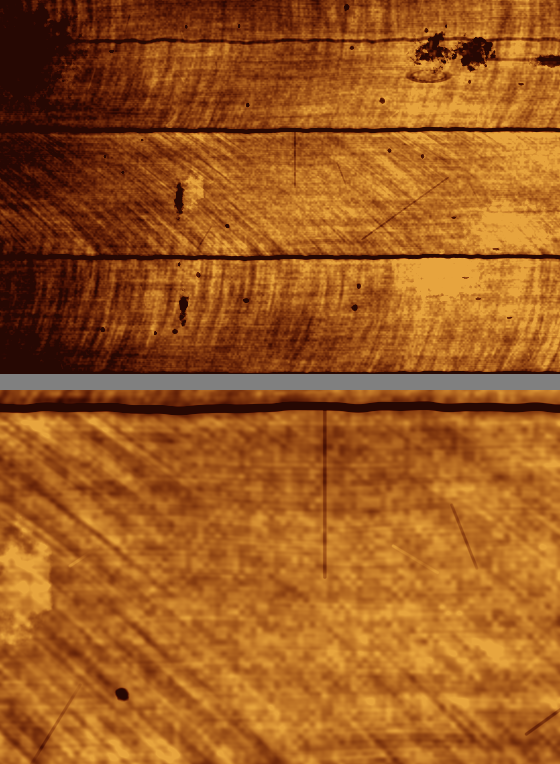
Top: the whole. Bottom: its middle third, enlarged.
Reproduce this texture procedurally as a Shadertoy shader.

```glsl
// Three worn, saw-marked wooden planks with knots, pits and scratches in amber light.

const float PLANK_HEIGHT = 0.326;

float hash(vec2 p) {
    return fract(sin(dot(p, vec2(127.1, 311.7))) * 43758.5);
}

float noise(vec2 p) {
    vec2 cell = floor(p), f = fract(p);
    f = f * f * (3.0 - 2.0 * f);
    return mix(mix(hash(cell), hash(cell + vec2(1, 0)), f.x),
               mix(hash(cell + vec2(0, 1)), hash(cell + vec2(1, 1)), f.x), f.y);
}

float fbm(vec2 p) {
    float sum = 0.0, gain = 0.533;
    for (int i = 0; i < 4; i++) {
        sum += gain * noise(p);
        p = mat2(1.6, 1.2, -1.2, 1.6) * p + 7.3;
        gain *= 0.5;
    }
    return sum;
}

// Noise drawn out along x without rotating its octaves
float fibres(vec2 p) {
    return 0.5 * noise(p) + 0.3 * noise(p * vec2(1.7, 2.1) + 9.0) + 0.2 * noise(p * vec2(3.1, 4.3) + 4.0);
}

// Soft ellipse with a ragged rim
float blot(vec2 p, vec2 centre, vec2 radius, float ragged) {
    float d = length((p - centre) / radius) + ragged * (fbm(p * 65.0) - 0.5);
    return 1.0 - smoothstep(0.65, 1.1, d);
}

float stroke(vec2 p, vec2 a, vec2 b, float width, float soft) {
    vec2 ab = b - a;
    float t = clamp(dot(p - a, ab) / dot(ab, ab), 0.0, 1.0);
    return 1.0 - smoothstep(width, width + soft, length(p - a - ab * t));
}

// Thin horizontal gap; offset is the height above it
float gap(float offset, float width, float soft) {
    return 1.0 - smoothstep(width, width + soft, abs(offset));
}

float seamHeight(float row) {
    return PLANK_HEIGHT * row - 0.0135 * mod(row, 2.0);
}

// Light pool: dim at the left and the corners, brightest at the right
float lighting(vec2 uv) {
    float rise = mix(0.13, 0.64, smoothstep(-0.05, 0.38, uv.x));
    float fall = (uv.y - 0.47) * (uv.y - 0.47) * (1.25 - 0.6 * uv.x);
    return rise + 0.24 * smoothstep(0.38, 0.85, uv.x) - 0.8 * fall;
}

// Slanted blade marks, curving across each plank
float sawMarks(vec2 p, float lean) {
    float across = p.x - lean * p.y + 0.9 * p.y * p.y + 0.008 * noise(p * 9.0);
    return 0.6 * noise(vec2(across * 75.0, p.y * 9.0)) + 0.4 * noise(vec2(across * 150.0, p.y * 22.0));
}

vec3 amber(float tone) {
    return vec3(0.15, 0.03, 0.01) + vec3(0.72, 0.57, 0.21) * pow(vec3(tone), vec3(1.0, 1.55, 2.1));
}

void mainImage(out vec4 fragColor, in vec2 fragCoord) {
    vec2 uv = fragCoord / iResolution.xy;
    vec2 p = vec2(uv.x * 1.5, uv.y);
    float soft = max(1.2 / iResolution.y, 0.0015);

    float row = step(seamHeight(1.0), p.y) + step(seamHeight(2.0), p.y);
    vec2 local = vec2(p.x, p.y - seamHeight(row));
    bool middle = row == 1.0;

    // Wood: stains, flowing grain, saw marks and speckle
    vec2 flow = vec2(p.x, p.y + 0.035 * fbm(p * vec2(2.0, 4.0) + row * 5.0));
    float tone = lighting(uv);
    tone += 0.65 * (fbm(p * vec2(3.5, 7.0) + row * 13.0) - 0.5);
    tone += 0.42 * (fibres(flow * vec2(5.0, 85.0) + row * 31.0) - 0.5);
    float sawDepth = 0.2 + 0.5 * smoothstep(0.3, 0.65, fbm(p * 4.0 + 20.0));
    tone += sawDepth * (sawMarks(local, middle ? -0.9 : 0.55) - 0.5);
    tone += 0.24 * (noise(p * 190.0) - 0.5) + 0.16 * (noise(p * 90.0) - 0.5);

    // Upright ticks along the foot of the middle plank
    float foot = middle ? smoothstep(0.08, 0.02, local.y) * smoothstep(0.95, 0.5, p.x) : 0.0;
    tone += 0.4 * foot * (noise(vec2(p.x * 85.0 - local.y * 12.0, 3.0)) - 0.6);

    // Pale worn patches and dark stains
    tone += 0.3 * blot(p, vec2(0.515, 0.495), vec2(0.03, 0.05), 1.4);
    tone += 0.3 * blot(p, vec2(1.2, 0.26), vec2(0.09, 0.06), 1.3);
    tone += 0.2 * blot(p, vec2(1.36, 0.39), vec2(0.11, 0.08), 1.2);
    tone += 0.25 * blot(p, vec2(0.17, 0.82), vec2(0.05, 0.06), 1.5);
    tone -= 0.35 * blot(p, vec2(0.08, 0.86), vec2(0.13, 0.13), 1.5);

    // Scattered pits, scratches and hairline cuts
    for (int i = 0; i < 34; i++) {
        float id = float(i);
        vec2 spot = vec2(1.5 * hash(vec2(id, 1.0)), hash(vec2(id, 2.0)));
        vec2 size = 0.003 + 0.007 * vec2(hash(vec2(id, 3.0)), hash(vec2(id, 4.0)));
        tone -= 0.65 * blot(p, spot, size, 1.3);
        vec2 start = vec2(1.5 * hash(vec2(id, 5.0)), hash(vec2(id, 6.0)));
        vec2 reach = 0.09 * (vec2(hash(vec2(id, 7.0)), hash(vec2(id, 8.0))) - vec2(0.5, 0.2));
        float polarity = i % 3 == 0 ? -0.25 : 0.2;
        tone += polarity * stroke(p, start, start + reach, 0.0005, soft) * noise(p * 60.0);
    }
    tone -= 0.25 * stroke(p, vec2(0.97, 0.36), vec2(1.2, 0.525), 0.0006, soft);
    tone -= 0.25 * stroke(p, vec2(0.79, 0.5), vec2(0.79, 0.65), 0.0008, soft);

    // Knots: a ragged pair, a rimmed oval, a split edge and two upright slots
    for (int i = 0; i < 2; i++) {
        float side = float(i);
        float pith = 0.55 + 0.7 * noise(p * 110.0);
        tone -= pith * blot(p, vec2(1.163 + 0.105 * side, 0.863), vec2(0.045, 0.038), 1.8);
        tone -= 0.8 * blot(p, vec2(0.481 + 0.01 * side, 0.465 - 0.285 * side), vec2(0.012, 0.045), 1.4);
    }
    float oval = length((p - vec2(1.148, 0.798)) / vec2(0.052, 0.017));
    tone -= 0.55 * gap(oval - 1.0, 0.08, 0.2) * smoothstep(0.82, 0.79, p.y);
    tone -= 0.5 * (1.0 - smoothstep(0.8, 1.0, oval)) * noise(p * 160.0);
    tone -= 0.7 * blot(p, vec2(1.47, 0.835), vec2(0.05, 0.018), 1.5);

    // Cracks in the top plank, then the gaps between planks
    float wobble = 0.008 * (fbm(vec2(p.x * 6.0, 2.0)) - 0.5) + 0.003 * (noise(vec2(p.x * 50.0, 8.0)) - 0.5);
    tone -= 0.5 * gap(p.y - 0.892 + 2.0 * wobble, 0.001, 2.0 * soft) * smoothstep(0.12, 0.3, p.x);
    tone -= 0.4 * gap(p.y - 0.842 - wobble, 0.001, 2.0 * soft) * smoothstep(1.2, 1.3, p.x);
    for (int i = 0; i < 3; i++) {
        float offset = p.y - seamHeight(float(i)) + wobble;
        tone += 0.14 * gap(offset + 0.012, 0.002, 0.009);
        tone -= 0.22 * gap(offset, 0.002, 0.012);
        tone -= 1.1 * gap(offset, 0.0022, 1.5 * soft);
    }

    fragColor = vec4(amber(clamp(tone, 0.0, 1.05)), 1.0);
}
```
